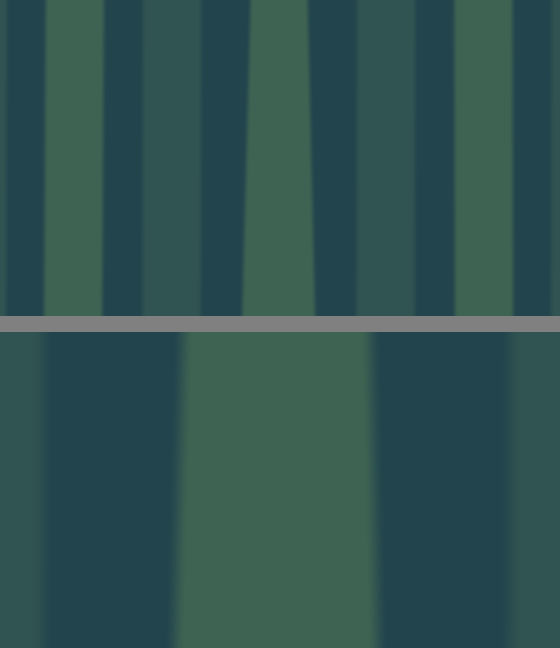
Top: the whole. Bottom: its middle third, enlarged.
Reproduce this pattern procedurally as a Shadertoy shader.

```glsl
// Soft vertical stripes in two greens on a deep teal ground.
// A loop places alternating bands outward from the middle; the middle
// band flares toward the bottom and the outer ones lean slightly.

const vec3 TEAL  = vec3(0.133, 0.270, 0.303);
const vec3 MUTED = vec3(0.188, 0.328, 0.317);
const vec3 GREEN = vec3(0.246, 0.390, 0.320);

const float SPACING = 0.1738;     // distance between neighbouring bands
const float MIDDLE_GAP = 0.0172;  // extra room beside the middle band
const float HALF_WIDTH = 0.0518;
const float SOFTNESS = 0.0065;    // half the width of a blurred edge

// Coverage of a vertical band with soft edges.
float band(float x, float centre, float halfWidth, float softness) {
    float d = abs(x - centre) - halfWidth;
    return 1.0 - smoothstep(-softness, softness, d);
}

// Signed band centre; the even bands lean outward by the given amount.
float bandCentre(float index, float lean) {
    float even = 1.0 - mod(abs(index), 2.0);
    return index * SPACING + sign(index) * (MIDDLE_GAP + lean * even);
}

// Only the middle band widens on the way down.
float bandHalfWidth(float index, float drop) {
    return index == 0.0 ? mix(0.0508, 0.0650, drop) : HALF_WIDTH;
}

vec3 stripes(float x, float drop, float softness) {
    vec3 colour = TEAL;
    for (int i = -3; i <= 3; i++) {
        float index = float(i);
        float centre = bandCentre(index, 0.002 * drop);
        float cover = band(x, centre, bandHalfWidth(index, drop), softness);
        vec3 tint = mix(GREEN, MUTED, mod(abs(index), 2.0));
        colour = mix(colour, tint, cover);
    }
    return colour;
}

void mainImage(out vec4 fragColor, in vec2 fragCoord) {
    vec2 uv = fragCoord / iResolution.xy;
    float drop = 1.0 - uv.y;
    float x = uv.x - 0.4985 + 0.001 * drop;
    float softness = max(SOFTNESS, 0.75 / iResolution.x);
    fragColor = vec4(stripes(x, drop, softness), 1.0);
}
```
